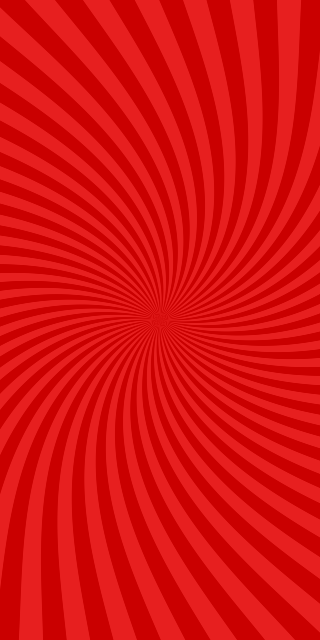
A WebGL 2 fragment shader for this background:

```glsl
#version 300 es
precision highp float;

uniform vec2 u_resolution;
out vec4 fragColor;

#define RAY_COUNT 48.0
#define RAY_START 0.410
#define TWIST 2.15
#define TWIST_FALLOFF 1.31
#define VERTICAL_SCALE 1.15
#define LIGHT_RED vec3(0.906, 0.122, 0.122)
#define DARK_RED vec3(0.792, 0.0, 0.0)

// Angle by which a ray has turned at a given radius
float swirlAngle(float radius) {
    return radius * (TWIST - TWIST_FALLOFF * radius);
}

// Rate of that turning, used for the edge width
float swirlSlope(float radius) {
    return TWIST - 2.0 * TWIST_FALLOFF * radius;
}

// Coverage of the light rays, with edges one pixel wide
float swirlRays(vec2 p, float pixel) {
    float radius = max(length(p), 0.25 * pixel);
    float angle = atan(p.y, p.x + 1e-6) - swirlAngle(radius) - RAY_START;
    float wave = cos(RAY_COUNT * angle);
    float gradient = RAY_COUNT * length(vec2(1.0 / radius, swirlSlope(radius)));
    float edge = 0.55 * gradient * pixel;
    return smoothstep(-edge, edge, wave);
}

void main() {
    // Centred coordinates in units of canvas height
    float pixel = 1.0 / u_resolution.y;
    vec2 p = (gl_FragCoord.xy - 0.5 * u_resolution) * pixel;
    p.y *= VERTICAL_SCALE;

    vec3 color = mix(DARK_RED, LIGHT_RED, swirlRays(p, pixel));
    fragColor = vec4(color, 1.0);
}
```
